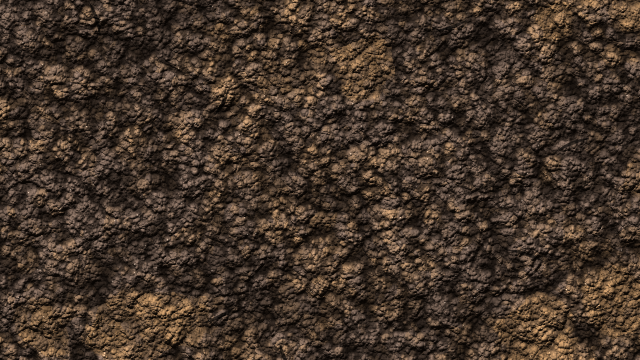
This texture is drawn by a Shadertoy shader. Its source:

```glsl
#define HUMUS vec3(0.285, 0.240, 0.212)
#define OCHRE vec3(0.47, 0.365, 0.255)
#define GLINT vec3(0.60, 0.58, 0.54)
#define LIGHT_DIR normalize(vec3(-0.25, 0.62, 0.72))
#define LUMP_SCALE 10.0
#define CRUMB_SCALE 25.0
#define GRAIN_SCALE 56.0
#define GRIT_SCALE 112.0
#define CLOD_SCALE 6.0
#define CLOD_RARITY 0.84
#define EXPOSURE 1.5
#define FIBRES 7

float hash(vec2 p) {
    return fract(sin(dot(p, vec2(127.1, 311.7))) * 43758.5453);
}

vec2 hash2(vec2 p) {
    return vec2(hash(p), hash(p + 37.4));
}

float noise(vec2 p) {
    vec2 i = floor(p), f = fract(p);
    f = f * f * (3.0 - 2.0 * f);
    return mix(mix(hash(i), hash(i + vec2(1, 0)), f.x),
               mix(hash(i + vec2(0, 1)), hash(i + vec2(1, 1)), f.x), f.y);
}

float fbm(vec2 p) {
    float sum = 0.0, amp = 0.5;
    for (int i = 0; i < 5; i++) {
        sum += amp * noise(p);
        p = mat2(1.6, 1.2, -1.2, 1.6) * p + 5.3;
        amp *= 0.5;
    }
    return sum / 0.97;
}

// Overlapping round domes: x = height, y = random id of the topmost one
vec2 domes(vec2 p) {
    p = mat2(0.8, 0.6, -0.6, 0.8) * p;
    vec2 cell = floor(p), top = vec2(0.0, 0.5);
    for (int y = -1; y <= 1; y++)
    for (int x = -1; x <= 1; x++) {
        vec2 c = cell + vec2(x, y);
        vec2 d = p - c - 0.05 - 0.9 * hash2(c);
        float radius = mix(0.35, 0.92, hash(c + 11.7));
        float h = radius - dot(d, d) / radius;
        if (h > top.x) top = vec2(h, hash(c + 71.3));
    }
    return top;
}

// Bends the ground slightly so that the domes become ragged
vec2 warp(vec2 p) {
    vec2 coarse = vec2(noise(p * 19.0), noise(p * 19.0 + 40.0)) - 0.5;
    vec2 fine = vec2(noise(p * 70.0), noise(p * 70.0 + 80.0)) - 0.5;
    return p + 0.014 * coarse + 0.006 * fine;
}

float relief(vec2 p) {
    vec2 q = warp(p);
    return 0.17 * domes(q * LUMP_SCALE).x / LUMP_SCALE
         + 0.30 * domes(q * CRUMB_SCALE + 3.7).x / CRUMB_SCALE
         + 0.42 * domes(q * GRAIN_SCALE + 8.1).x / GRAIN_SCALE
         + 0.46 * domes(p * GRIT_SCALE + 1.9).x / GRIT_SCALE;
}

// Thin dark roots, each a short tapered stroke
float fibres(vec2 p, float aspect) {
    float cover = 0.0;
    for (int i = 0; i < FIBRES; i++) {
        vec2 seed = vec2(float(i) * 3.1, 9.2);
        vec2 d = p - hash2(seed) * vec2(aspect, 1.0);
        float angle = 6.283 * hash(seed + 5.0);
        vec2 along = vec2(cos(angle), sin(angle));
        float s = dot(d, along) / mix(0.03, 0.06, hash(seed + 8.0));
        float side = dot(d, vec2(-along.y, along.x)) + 0.005 * s * s;
        float width = 0.005 * (1.0 - s * s);
        cover = max(cover, smoothstep(0.002, -0.002, abs(side) - width) * step(abs(s), 1.0));
    }
    return cover;
}

void mainImage(out vec4 fragColor, in vec2 fragCoord) {
    vec2 p = fragCoord / iResolution.y;
    vec2 q = warp(p);
    float patches = fbm(p * 4.5 + 12.0);

    // Slope lighting
    vec2 e = vec2(0.0025, 0.0);
    float h = relief(p);
    vec2 slope = (vec2(relief(p + e.xy), relief(p + e.yx)) - h) / e.x;
    float diffuse = max(dot(normalize(vec3(-slope, 1.0)), LIGHT_DIR), 0.04);

    // Dark gaps between crumbs
    vec2 lump = domes(q * LUMP_SCALE);
    vec2 crumb = domes(q * CRUMB_SCALE + 3.7);
    vec2 grain = domes(q * GRAIN_SCALE + 8.1);
    float cavity = mix(0.72, 1.05, smoothstep(0.0, 0.4, lump.x))
                 * mix(0.50, 1.08, smoothstep(0.0, 0.5, crumb.x))
                 * mix(0.55, 1.08, smoothstep(0.0, 0.5, grain.x));

    // Pale dry clods
    vec2 clod = domes(q * CLOD_SCALE + 6.3);
    float dry = smoothstep(0.25, 0.4, clod.x + 0.6 * (fbm(p * 22.0) - 0.5)) * step(CLOD_RARITY, clod.y);
    cavity = mix(cavity, 1.0, 0.5 * dry);

    // Earth colour
    float warmth = 0.42 * smoothstep(0.33, 0.72, patches) + 0.5 * (crumb.y - 0.5)
                 + 0.5 * (grain.y - 0.5) + 0.5 * dry;
    vec3 earth = mix(HUMUS, OCHRE, clamp(warmth, 0.0, 1.0));
    earth *= mix(0.85, 1.15, fbm(p * 6.0 + 31.0)) * mix(0.85, 1.15, noise(p * 210.0));
    vec3 color = earth * diffuse * cavity * EXPOSURE + vec3(0.024, 0.012, 0.004);
    color *= 1.0 - 0.65 * fibres(p, iResolution.x / iResolution.y);

    // Mineral glints
    vec2 site = floor(p * 130.0);
    float spark = length(fract(p * 130.0) - 0.3 - 0.4 * hash2(site));
    color += GLINT * step(0.99, hash(site + 19.0)) * smoothstep(0.4, 0.05, spark) * cavity * 0.5;

    fragColor = vec4(clamp(color, 0.0, 1.0), 1.0);
}
```
